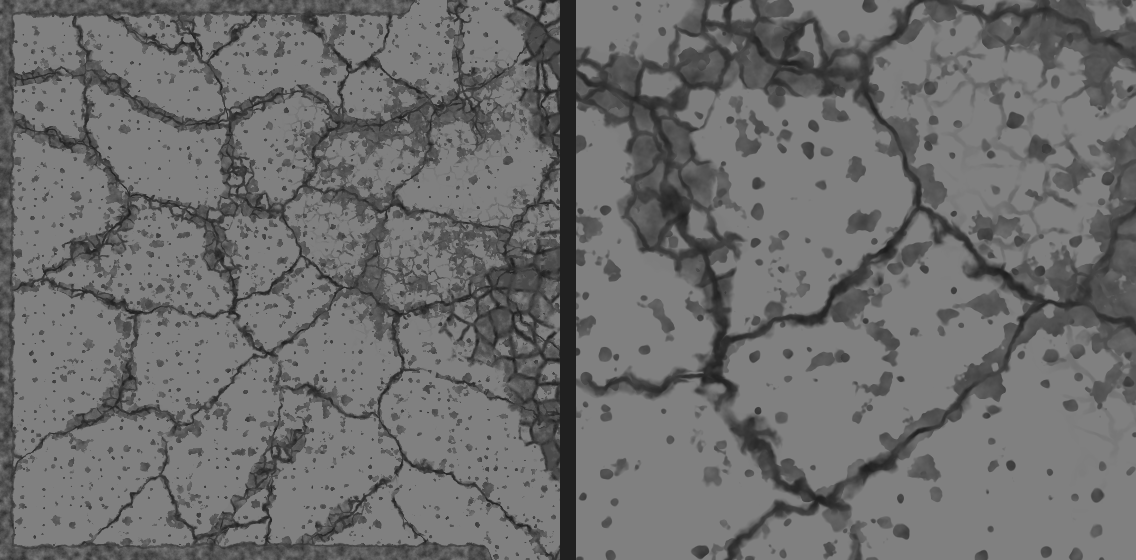
Left, the full canvas; right, a detail of the centre.
Reproduce this texture procedurally as a WebGL 1 fragment shader.

```glsl
precision highp float;
// Cracked concrete: flat grey slabs split by warped Voronoi cracks, with
// pebbles in the wide cracks, crumbled and gravelly zones on the right,
// small pits, and a rough worn strip along three borders.
uniform vec2 u_resolution;

float hash(vec2 p) {
  vec3 q = fract(p.xyx * vec3(0.1031, 0.1030, 0.0973));
  q += dot(q, q.yzx + 33.33);
  return fract((q.x + q.y) * q.z);
}
vec2 hash2(vec2 p) { return vec2(hash(p), hash(p + 71.7)); }

float noise(vec2 p) {
  vec2 i = floor(p), f = fract(p);
  f = f * f * (3.0 - 2.0 * f);
  return mix(mix(hash(i), hash(i + vec2(1, 0)), f.x),
             mix(hash(i + vec2(0, 1)), hash(i + vec2(1, 1)), f.x), f.y);
}

float fbm(vec2 p) {
  float sum = 0.0, amp = 0.533;
  for (int i = 0; i < 4; i++) {
    sum += amp * noise(p);
    p = mat2(1.6, 1.2, -1.2, 1.6) * p + 17.3;
    amp *= 0.5;
  }
  return sum;
}

// x: distance to the nearest cell border, y: random id of the cell
vec2 voronoi(vec2 p) {
  vec2 cell = floor(p), f = fract(p), nearest = vec2(0.0), id = vec2(0.0);
  float best = 9.0, edge = 9.0;
  for (int j = -1; j <= 1; j++) for (int i = -1; i <= 1; i++) {
    vec2 g = vec2(float(i), float(j));
    vec2 r = g + 0.1 + 0.8 * hash2(cell + g) - f;
    if (dot(r, r) < best) { best = dot(r, r); nearest = r; id = cell + g; }
  }
  for (int j = -2; j <= 2; j++) for (int i = -2; i <= 2; i++) {
    vec2 g = vec2(float(i), float(j));
    vec2 r = g + 0.1 + 0.8 * hash2(cell + g) - f, away = r - nearest;
    if (dot(away, away) > 0.0001)
      edge = min(edge, dot(0.5 * (r + nearest), normalize(away)));
  }
  return vec2(edge, hash(id + 5.5));
}

float segment(vec2 p, vec2 a, vec2 b) {
  vec2 ab = b - a;
  return length(p - a - ab * clamp(dot(p - a, ab) / dot(ab, ab), 0.0, 1.0));
}

// Sparse irregular pits, one candidate per grid cell
float pits(vec2 p, float count) {
  vec2 cell = floor(p * count), f = fract(p * count) - 0.5;
  float size = 0.06 + 0.19 * pow(hash(cell + 3.1), 3.0);
  float d = length(f - 0.4 * (hash2(cell) - 0.5)) + 0.16 * (noise(p * 260.0) - 0.5);
  return step(0.62, hash(cell + 9.2)) * (1.0 - smoothstep(size, size + 0.07, d));
}

void main() {
  vec2 p = gl_FragCoord.xy / u_resolution;
  float grit = fbm(p * 95.0), flakes = fbm(p * 62.0 + 40.0);
  float patches = fbm(p * 9.0 + 8.0);
  vec2 wobble = vec2(fbm(p * 11.0), fbm(p * 11.0 + 50.0)) - 0.5;
  vec2 jag = vec2(fbm(p * 55.0 + 9.0), fbm(p * 55.0 + 90.0)) - 0.5;
  vec2 w = p + 0.075 * wobble + 0.016 * jag;

  // Slabs: smaller cells towards the centre
  vec2 q = w - vec2(0.54, 0.5);
  float spread = 1.0 + 1.6 * length(q);
  float crack = voronoi(q * 8.5 / spread + 31.0).x * pow(spread, 1.5) / 8.5;
  float width = 0.003 + 0.022 * pow(smoothstep(0.35, 0.8, noise(p * 7.0 + 3.0)), 2.0);

  // Wide main cracks
  float ridge = 0.80 + 0.08 * exp(-25.0 * w.x * w.x) + 0.02 * sin(19.0 * (w.x - 0.42));
  float wide = abs(w.y - ridge) + 0.3 * max(w.x - 0.82, 0.0);
  wide = min(wide, segment(w, vec2(0.83, 1.02), vec2(0.84, 0.76)));
  wide = min(wide, segment(w, vec2(0.33, 0.0), vec2(0.54, 0.24)));
  width = mix(width, 0.017, 1.0 - smoothstep(0.01, 0.03, wide));
  crack = min(crack, wide);

  // Zones of decay
  float crumbleDist = min(segment(w, vec2(0.62, 0.74), vec2(0.66, 0.48)),
                      min(segment(w, vec2(0.64, 0.49), vec2(0.95, 0.55)),
                          segment(w, vec2(0.62, 0.73), vec2(0.86, 0.8))));
  float crumble = 1.0 - smoothstep(0.02, 0.11, crumbleDist + 0.12 * (patches - 0.5));
  float gravelDist = min(segment(w, vec2(0.98, 1.0), vec2(1.01, 0.77)),
                     min(segment(w, vec2(0.84, 0.43), vec2(1.0, 0.54)),
                         segment(w, vec2(0.93, 0.42), vec2(0.99, 0.22))));
  float gravel = 1.0 - smoothstep(0.055, 0.075, gravelDist + 0.06 * (flakes - 0.5));

  // Flaked surface, denser near cracks and in crumbled ground
  float near = exp(-crack / 0.017);
  float limit = 0.75 - 0.20 * near - 0.19 * max(crumble, 0.7 * gravel) - 0.35 * (patches - 0.5);
  float flaked = smoothstep(limit, limit + 0.05, flakes);
  float shade = 0.502 - flaked * (0.04 + 0.23 * grit);
  shade = mix(shade, 0.17 + 0.25 * grit, max(pits(p, 58.0), pits(p + 0.37, 31.0) * 0.8));

  // Pebbles and their dark joints
  vec2 pebble = voronoi((p + 0.018 * jag) * 46.0);
  float joint = 1.0 - smoothstep(0.03, 0.13, pebble.x);
  float rubble = mix(0.22 + 0.28 * grit, 0.49, step(0.62, pebble.y) * smoothstep(0.1, 0.17, pebble.x));
  rubble = mix(rubble, 0.13 + 0.22 * grit, joint);
  float fineJoint = joint * crumble * smoothstep(0.4, 0.6, flakes + 0.1);
  shade = mix(shade, 0.14 + 0.3 * grit, 0.8 * fineJoint);

  // Angular gravel with tilted faces
  vec2 stone = voronoi((p + 0.03 * wobble + 0.008 * jag) * 25.0);
  float face = 0.53 - 0.24 * smoothstep(0.35, 0.85, stone.y * 0.6 + grit * 0.5);
  float gap = 1.0 - smoothstep(0.02, 0.11 + 0.1 * patches, stone.x);
  shade = mix(shade, mix(min(face, shade), 0.08 + 0.25 * grit, gap), gravel);

  // Crack filling, then its thin dark core
  float band = 1.0 - smoothstep(width * 0.75, width * 0.75 + 0.004, crack + 0.012 * (flakes - 0.5));
  shade = mix(shade, min(shade, rubble), band);
  float core = 1.0 - smoothstep(0.0008, 0.0038, crack);
  shade = mix(shade, 0.08 + 0.24 * grit, core * smoothstep(0.2, 0.5, noise(p * 24.0) + 0.15));

  // Worn border strips with a dark inner rim
  float top = 0.975 - p.y + 0.1 * smoothstep(0.72, 0.78, p.x);
  float bottom = p.y - 0.026 + 0.1 * smoothstep(0.86, 0.92, p.x);
  float border = min(p.x - 0.022, min(top, bottom)) + 0.016 * (flakes - 0.5);
  float strip = 1.0 - smoothstep(-0.001, 0.002, border);
  shade = mix(shade, 0.16 + 0.36 * grit + 0.1 * (flakes - 0.5), strip);
  float rim = 1.0 - smoothstep(0.001, 0.004, abs(border));
  shade = mix(shade, 0.13 + 0.2 * grit, 0.75 * rim);

  gl_FragColor = vec4(vec3(clamp(shade, 0.05, 0.502)), 1.0);
}
```
